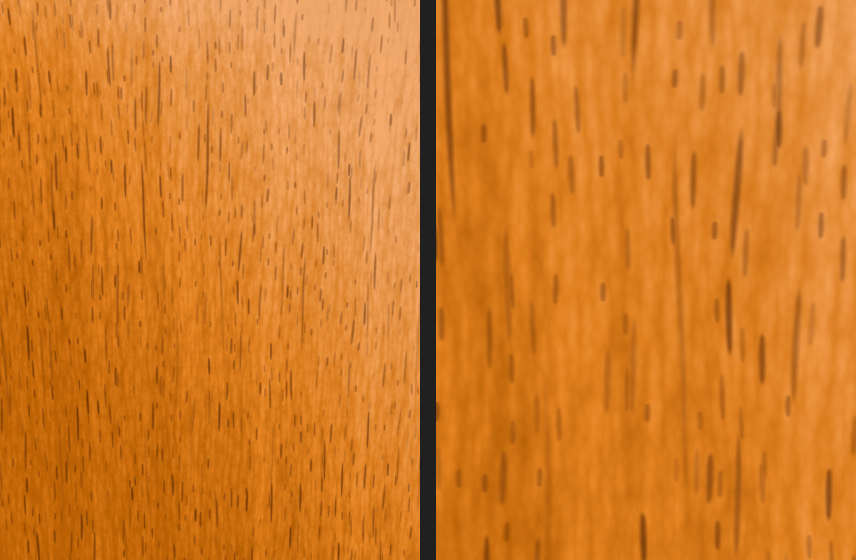
Left: the whole. Right: its middle third, enlarged.
A WebGL 2 fragment shader for this texture:

```glsl
#version 300 es
precision highp float;

uniform vec2 u_resolution;
out vec4 fragColor;

vec3 hash3(vec2 cell, float seed) {
    vec3 h = fract(vec3(cell.xyx + seed * 3.7) * vec3(0.1031, 0.1030, 0.0973));
    h += dot(h, h.yxz + 33.33);
    return fract((h.xxy + h.yzz) * h.zyx);
}

// Distance to the nearest scattered point
float cellular(vec2 p, float seed) {
    vec2 cell = floor(p);
    vec2 local = fract(p);
    float nearest = 4.0;
    for (int j = -1; j <= 1; j++) {
        for (int i = -1; i <= 1; i++) {
            vec2 offset = vec2(i, j);
            vec2 delta = offset + hash3(cell + offset, seed).xy - local;
            nearest = min(nearest, dot(delta, delta));
        }
    }
    return sqrt(nearest);
}

// Bend the grain: lines spread toward the top and waver slightly
vec2 grainSpace(vec2 p, float axis, float spread) {
    vec2 g = p;
    g.x = axis + (p.x - axis) * (1.0 - spread * (p.y - 0.67));
    g.x += 0.0030 * sin(p.y * 9.0 + p.x * 14.0);
    g.x += 0.0012 * sin(p.y * 23.0 + p.x * 40.0 + 1.3);
    return g;
}

// Broad bands running along the grain
float bands(vec2 g) {
    float sum = 0.0;
    float frequency = 31.0;
    float weight = 0.5;
    for (int i = 0; i < 4; i++) {
        float phase = float(i) * 2.1 + 0.9 * sin(g.y * (2.0 + float(i)) + g.x * 11.0);
        sum += weight * sin(g.x * frequency + phase);
        frequency *= 1.83;
        weight *= 0.8;
    }
    return sum;
}

// Tapered dark slits, one per cell, in columns shifted at random
float pores(vec2 g, vec2 size, float density, float halfWidth, float blur, float seed) {
    float column = floor(g.x / size.x);
    float shift = hash3(vec2(column, 5.0), seed).x * 9.0;
    vec2 q = g / size + vec2(0.0, shift);
    vec3 place = hash3(floor(q), seed + 1.0);
    vec3 look = hash3(floor(q), seed + 2.0);

    float halfLength = size.y * mix(0.14, 0.46, look.x * look.x);
    vec2 local = (fract(q) - 0.5) * size;
    local.y -= (place.y - 0.5) * (size.y - 2.0 * halfLength);
    local.x -= (place.x - 0.5) * (size.x - 4.0 * halfWidth - 2.0 * blur);
    local.x += (look.y - 0.5) * 0.05 * local.y;

    float along = abs(local.y) / halfLength;
    float width = halfWidth * sqrt(max(1.0 - along * along, 0.0));
    float slit = 1.0 - smoothstep(width - blur, width + blur, abs(local.x));
    float ends = 1.0 - smoothstep(0.7, 1.0, along);
    return slit * ends * step(place.z, density) * mix(0.35, 1.0, look.z);
}

vec3 woodRamp(float t) {
    const vec3 deep = vec3(0.74, 0.385, 0.02);
    const vec3 amber = vec3(0.865, 0.495, 0.125);
    const vec3 pale = vec3(0.925, 0.645, 0.41);
    vec3 lower = mix(deep, amber, clamp(t / 0.42, 0.0, 1.0));
    return mix(lower, pale, clamp((t - 0.42) / 0.58, 0.0, 1.0));
}

void main() {
    vec2 p = gl_FragCoord.xy / u_resolution.x;
    vec2 uv = gl_FragCoord.xy / u_resolution;
    vec2 g = grainSpace(p, 0.45, 0.15);

    // Soft light from the upper right
    float sheen = smoothstep(0.2, 1.68, 0.8 * uv.x + 0.87 * uv.y);
    sheen += 0.12 * smoothstep(0.88, 1.0, uv.y);

    // Fibres, flecks and fine mottling
    float fibre = 0.5 - cellular(g * vec2(95.0, 9.0), 1.0);
    float fleck = 0.5 - cellular(g * vec2(75.0, 26.0), 2.0);
    float mottle = 0.5 - cellular(g * vec2(150.0, 85.0), 3.0);
    float tone = 0.10 * bands(g) + 0.32 * fibre + 0.30 * fleck + 0.16 * mottle;

    vec3 color = woodRamp(sheen + 0.65 * tone);
    color *= 1.0 + 0.12 * tone;

    // Pores from short to long
    float shortPores = pores(g, vec2(0.019, 0.060), 0.50, 0.0022, 0.0022, 11.0);
    float midPores = pores(g + 0.007, vec2(0.027, 0.125), 0.48, 0.0026, 0.0024, 23.0);
    float longPores = pores(g + 0.013, vec2(0.055, 0.330), 0.45, 0.0025, 0.0026, 37.0);
    longPores *= mix(0.35, 1.0, smoothstep(0.2, 0.7, uv.y));
    float dark = max(max(0.75 * shortPores, midPores), longPores);
    dark *= mix(1.0, 0.8, sheen);
    color *= mix(vec3(1.0), vec3(0.60, 0.54, 0.48), dark);

    fragColor = vec4(clamp(color, 0.0, 1.0), 1.0);
}
```
